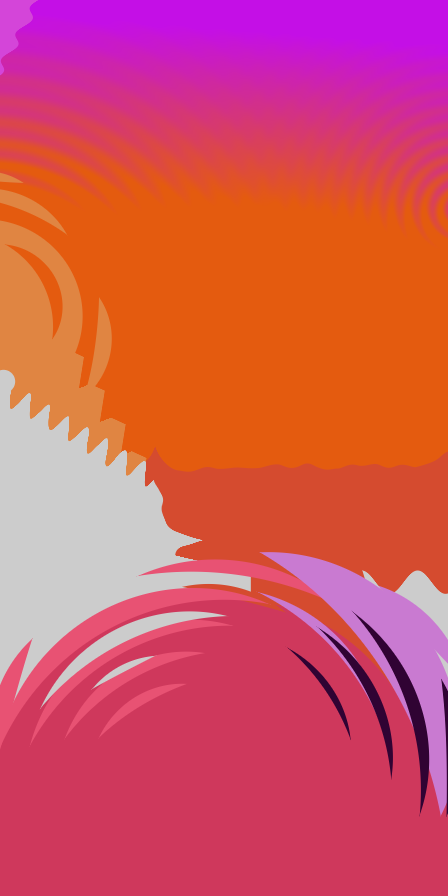
This background is drawn by a WebGL 1 fragment shader. Its source:

```glsl
precision highp float;
// Abstract rippled paint: a violet to orange sky over grey, crimson and curling lilac strokes.
uniform vec2 u_resolution;

const vec3 ORANGE = vec3(0.895, 0.355, 0.06);
const vec3 VIOLET = vec3(0.77, 0.06, 0.90);
const vec3 RUST = vec3(0.835, 0.295, 0.185);
const vec3 APRICOT = vec3(0.88, 0.52, 0.26);
const vec3 GREY = vec3(0.80);
const vec3 CRIMSON = vec3(0.81, 0.22, 0.36);
const vec3 PINK = vec3(0.91, 0.32, 0.45);
const vec3 LILAC = vec3(0.79, 0.48, 0.82);
const vec3 PLUM = vec3(0.19, 0.01, 0.20);

vec2 gradient(vec2 cell) {
  float a = 6.2832 * fract(sin(dot(cell, vec2(127.1, 311.7))) * 437.58);
  return vec2(cos(a), sin(a));
}

float noise(vec2 p) {
  vec2 i = floor(p), f = fract(p), u = f * f * (3.0 - 2.0 * f);
  vec2 e = vec2(1.0, 0.0);
  float low = mix(dot(gradient(i), f), dot(gradient(i + e), f - e), u.x);
  float high = mix(dot(gradient(i + e.yx), f - e.yx), dot(gradient(i + 1.0), f - 1.0), u.x);
  return mix(low, high, u.y);
}

// Smooth coverage of a signed distance, one screen pixel wide
float fill(float d) {
  return clamp(0.5 - d * u_resolution.x / 384.0, 0.0, 1.0);
}

// Tapered spiral stroke; polar = (clockwise angle from up, radius)
float stroke(vec2 polar, vec2 angles, vec2 radii, float width) {
  float t = (polar.x - angles.x) / (angles.y - angles.x);
  return fill(abs(polar.y - mix(radii.x, radii.y, t)) - width * 4.0 * t * (1.0 - t));
}

vec2 toPolar(vec2 q) {
  return vec2(atan(q.x, -q.y), length(q));
}

void main() {
  // Design grid: 384 wide, 768 high, y pointing down
  vec2 p = gl_FragCoord.xy / u_resolution * vec2(384.0, 768.0);
  p.y = 768.0 - p.y;
  float x = p.x, y = p.y;
  vec2 swirl = toPolar(p - vec2(-10.0, 275.0));
  vec2 bowl = toPolar(p - vec2(190.0, 690.0));
  float eddy = length(p - vec2(395.0, 180.0));
  float rough = noise(p / 14.0);

  // Sky gradient bent by two ripple fields
  float bend = 22.0 * sin(swirl.y * 0.34) * exp(-abs(swirl.y - 135.0) / 60.0);
  bend += (36.0 * sin(eddy * 0.45) - 24.0) * exp(-eddy / 55.0);
  float warmth = clamp((y + bend - 12.0 - 0.07 * x) / 146.0, 0.0, 1.0);
  vec3 color = mix(VIOLET, ORANGE, warmth);
  float corner = x - 33.0 + 0.55 * y + 4.0 * sin(y * 0.28);
  color = mix(color, vec3(0.83, 0.27, 0.85), fill(corner));

  // Rust band
  float rustTop = 401.0 + 7.0 * noise(vec2(x / 17.0, 2.5)) - 12.0 * smoothstep(355.0, 384.0, x);
  rustTop -= 20.0 * exp(-abs(x - 133.0) / 7.0);
  color = mix(color, RUST, fill(rustTop - y));

  // Apricot swirl with jagged lower fingers
  float teeth = abs(fract((y + 0.4 * x) / 36.0) - 0.3) * 30.0;
  float flank = max(x - 48.0 - 0.62 * (y - 290.0) - 14.0 + teeth, 285.0 - y);
  flank = max(flank, y - 408.0);
  color = mix(color, APRICOT, fill(min(flank, swirl.y - 87.0 + 4.0 * swirl.x)));
  color = mix(color, APRICOT, stroke(swirl, vec2(-0.3, 0.74), vec2(112.0, 100.0), 6.0));
  color = mix(color, APRICOT, stroke(swirl, vec2(-0.2, 0.25), vec2(126.0, 122.0), 4.0));
  color = mix(color, APRICOT, stroke(swirl, vec2(1.36, 2.25), vec2(97.0, 105.0), 7.0));
  color = mix(color, ORANGE, stroke(swirl, vec2(0.22, 1.85), vec2(67.0, 57.0), 6.0));

  // Grey ground on the left, with a spur into the rust
  float slope = 334.0 + 0.58 * x - y + 11.0 * sin(x * 0.3 + y * 0.14) + 5.0 * rough;
  float coast = x - 132.0 - 0.2 * (y - 400.0) - 5.0 * rough;
  coast -= 32.0 * exp(-abs(y - 463.0) / 5.0) + 5.0 * max(y - 476.0, 0.0);
  float ground = max(max(slope, coast), x - 215.0);
  ground = min(ground, length(p - vec2(3.0, 327.0)) - 10.0);
  color = mix(color, GREY, fill(ground));

  // Grey shore on the right
  float shore = 499.0 - 10.0 * cos((x - 310.0) * 0.131) - y;
  color = mix(color, GREY, fill(max(shore, 310.0 - x + 0.3 * (y - 487.0))));
  color = mix(color, LILAC, stroke(bowl, vec2(0.62, 1.1), vec2(231.0, 234.0), 8.0));

  // Crimson bowl
  float rim = bowl.y - 178.0 + 18.0 * min(bowl.x, 0.0);
  color = mix(color, CRIMSON, fill(min(rim, 650.0 - y)));
  color = mix(color, RUST, stroke(bowl, vec2(-0.18, 0.32), vec2(190.0, 174.0), 5.0));

  // Pink strokes and grey slits along the left rim
  for (int i = 0; i < 4; i++) {
    float k = float(i);
    vec2 span = vec2(-1.07 - 0.1 * k, -0.28 + 0.17 * k);
    vec2 radii = vec2(120.0 + 26.0 * k, 108.0 + 23.0 * k);
    color = mix(color, PINK, stroke(bowl, span, radii, 4.5 + 1.3 * k));
  }
  for (int i = 0; i < 2; i++) {
    float k = float(i);
    vec2 span = vec2(-0.84 - 0.24 * k, -0.42 + 0.45 * k);
    vec2 radii = vec2(149.0 + 27.0 * k, 140.0 + 22.0 * k);
    color = mix(color, GREY, stroke(bowl, span, radii, 3.0 + 3.5 * k));
  }
  color = mix(color, PINK, stroke(bowl, vec2(-1.4, -0.85), vec2(197.0, 216.0), 8.0));
  color = mix(color, PINK, stroke(bowl, vec2(-0.35, 0.52), vec2(209.0, 198.0), 6.0));

  // Lilac sweep and plum blades on the right rim
  color = mix(color, LILAC, stroke(bowl, vec2(0.15, 1.62), vec2(219.0, 188.0), 24.0));
  color = mix(color, LILAC, stroke(bowl, vec2(0.17, 1.1), vec2(185.0, 153.0), 5.0));
  for (int i = 0; i < 4; i++) {
    float k = float(i);
    vec2 span = vec2(0.4 + 0.1 * k + 0.35 * step(2.5, k), min(1.1 + 0.32 * k, 1.62));
    vec2 radii = vec2(146.0 + 27.0 * k - 10.0 * step(2.5, k), 124.0 + 23.0 * k);
    color = mix(color, PLUM, stroke(bowl, span, radii, 3.0 + 1.3 * k));
  }
  gl_FragColor = vec4(color, 1.0);
}
```
